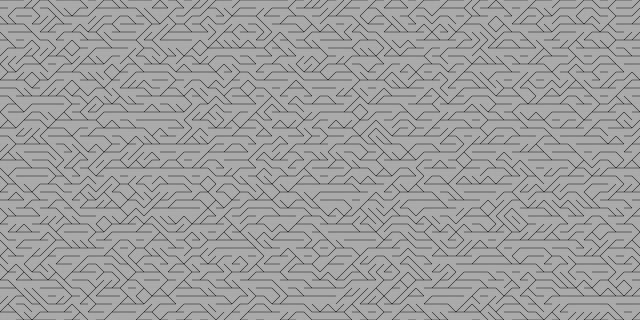
Write a WebGL 2 fragment shader that draws this pattern.

```glsl
#version 300 es
precision highp float;

uniform vec2 u_resolution;
out vec4 fragColor;

const float ROWS = 40.0;
const float LINE_WIDTH = 0.057;       // in cells
const float HORIZONTAL_SHARE = 0.5;
const vec3 PAPER = vec3(0.668);
const vec3 INK = vec3(0.0);

float hash(vec2 p) {
    vec3 q = fract(vec3(p.xyx) * 0.1031);
    q += dot(q, q.yzx + 33.33);
    return fract((q.x + q.y) * q.z);
}

// Share of a unit pixel lying below an edge at signed distance d.
float flatEdge(float d) {
    return clamp(d + 0.5, 0.0, 1.0);
}

// The same for an edge at 45 degrees, where the pixel's profile is a triangle.
float slantedEdge(float d) {
    float t = clamp(d * 1.41421, -1.0, 1.0);
    return 0.5 + t - 0.5 * t * abs(t);
}

// Pixel coverage of a straight stroke from a to b.
float stroke(vec2 p, vec2 a, vec2 b, float width, float pixel) {
    float len = length(b - a);
    vec2 dir = (b - a) / len;
    vec2 rel = p - a;
    float along = dot(rel, dir) / pixel;
    float across = dot(rel, vec2(-dir.y, dir.x)) / pixel;
    float halfWidth = 0.5 * width / pixel;

    float body = abs(dir.y) > 0.1
        ? slantedEdge(across + halfWidth) - slantedEdge(across - halfWidth)
        : flatEdge(across + halfWidth) - flatEdge(across - halfWidth);
    float ends = flatEdge(along) - flatEdge(along - len / pixel);
    return body * ends;
}

// Each cell holds its top edge or one of its two diagonals.
float cellStroke(vec2 p, vec2 cell, float width, float pixel) {
    float choice = hash(cell + 17.0);
    float diagonalSplit = 0.5 + 0.5 * HORIZONTAL_SHARE;
    vec2 a = cell + vec2(0.0, 1.0);
    vec2 b = cell + vec2(1.0, 1.0);
    if (choice > diagonalSplit) {
        a.y -= 1.0;
    } else if (choice > HORIZONTAL_SHARE) {
        b.y -= 1.0;
    }
    return stroke(p, a, b, width, pixel);
}

// Gather strokes from this cell and its neighbours.
float maze(vec2 p, float width, float pixel) {
    vec2 home = floor(p);
    float clear = 1.0;
    for (int y = -1; y <= 1; y++) {
        for (int x = -1; x <= 1; x++) {
            vec2 cell = home + vec2(x, y);
            clear *= 1.0 - cellStroke(p, cell, width, pixel);
        }
    }
    return 1.0 - clear;
}

void main() {
    float pixel = ROWS / u_resolution.y;
    vec2 p = gl_FragCoord.xy * pixel;
    float ink = maze(p, LINE_WIDTH, pixel);
    fragColor = vec4(mix(PAPER, INK, ink), 1.0);
}
```
